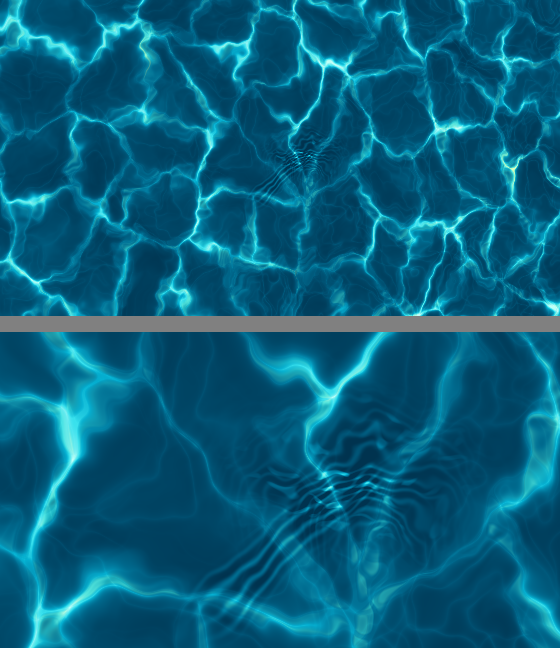
Top, the full canvas; bottom, a detail of the centre.
A Shadertoy shader for this texture:

```glsl
// Sunlit pool water: a warped net of caustic light over dark blue-green cells.
// Shifted copies of one Voronoi net make folded lines with pale veils between
// them; gradient noise adds finer threads, wrinkles and a patch of ripples.

const float CELL_DENSITY = 4.5;             // cells per canvas height, at the left
const float RIGHT_CROWDING = 0.55;          // cells shrink towards the right
const float CORNER_ROUNDING = 38.0;         // higher is sharper
const float LINE_WIDTH = 0.021;
const float GLOW_WIDTH = 0.10;
const float FOLD_SHIFT = 0.48;
const vec2 RIPPLE_CENTER = vec2(0.965, 0.51);
const vec2 RIPPLE_SIZE = vec2(0.085, 0.06);
const vec2 ARC_CENTER = vec2(0.99, 0.44);
const vec2 TAIL_END = vec2(0.78, 0.34);
const float RIPPLE_FREQ = 520.0;

const vec3 ABYSS = vec3(0.0, 0.20, 0.31);
const vec3 DEEP = vec3(0.0, 0.31, 0.44);
const vec3 MIDDLE = vec3(0.0, 0.41, 0.55);
const vec3 TEAL = vec3(0.01, 0.54, 0.68);
const vec3 CYAN = vec3(0.02, 0.69, 0.82);
const vec3 BRIGHT = vec3(0.22, 0.88, 0.93);
const vec3 SPARKLE = vec3(0.75, 1.0, 0.97);
const vec3 VEIL_TINT = vec3(0.10, 0.01, -0.07);
const vec3 WARM = vec3(0.45, 0.08, -0.22);

vec2 hash2(vec2 c) {
    vec3 a = fract(c.xyx * vec3(0.1031, 0.1030, 0.0973));
    a += dot(a, a.yzx + 33.33);
    return fract((a.xx + a.yz) * a.zy);
}

float corner(vec2 cell, vec2 offset) {
    float angle = 6.2832 * hash2(cell).x;
    return dot(vec2(cos(angle), sin(angle)), offset);
}

// Gradient noise, about -0.7 to 0.7
float noise(vec2 p) {
    vec2 i = floor(p), f = p - i;
    vec2 u = f * f * f * (f * (f * 6.0 - 15.0) + 10.0);
    vec2 e = vec2(1.0, 0.0);
    return mix(mix(corner(i, f), corner(i + e, f - e), u.x),
               mix(corner(i + e.yx, f - e.yx), corner(i + e.xx, f - e.xx), u.x), u.y);
}

vec2 noise2(vec2 p) {
    return vec2(noise(p), noise(p + vec2(37.3, 17.7)));
}

float ridge(vec2 p, float sharpness) {
    return exp(-sharpness * abs(noise(p)));
}

// Rounded distance to the cell border, then the cell's own grid index
vec3 cellBorder(vec2 p) {
    vec2 base = floor(p), f = p - base, nearest = vec2(0.0), toNearest = vec2(0.0);
    float best = 9.0;
    for (int y = -1; y <= 1; y++)
    for (int x = -1; x <= 1; x++) {
        vec2 g = vec2(x, y), r = g + hash2(base + g) - f;
        if (dot(r, r) < best) { best = dot(r, r); nearest = g; toNearest = r; }
    }
    float sum = 0.0001;
    for (int y = -2; y <= 2; y++)
    for (int x = -2; x <= 2; x++) {
        vec2 g = nearest + vec2(x, y), r = g + hash2(base + g) - f;
        vec2 gap = r - toNearest;
        if (dot(gap, gap) > 0.0001)
            sum += exp(-CORNER_ROUNDING * dot(0.5 * (r + toNearest), normalize(gap)));
    }
    return vec3(max(-log(sum) / CORNER_ROUNDING, 0.0), base + nearest);
}

// Sheet of light between two copies of the net, brightest along one edge
float veilBetween(vec3 a, vec3 b) {
    float inside = any(notEqual(a.yz, b.yz)) ? 1.0 : 0.0;
    return inside * smoothstep(0.0, 0.025, min(a.x, b.x)) * (0.4 + 0.6 * exp(-b.x / 0.1));
}

// Broken arcs and glitter on the disturbed spot, with a stranded tail
float ripples(vec2 uv) {
    vec2 r = uv + 0.035 * noise2(uv * 13.0) + 0.012 * noise2(uv * 38.0);
    vec2 s = (r - RIPPLE_CENTER) / RIPPLE_SIZE, tail = TAIL_END - RIPPLE_CENTER;
    vec2 t = uv + 0.03 * noise2(uv * 9.0) - RIPPLE_CENTER;
    float along = clamp(dot(t, tail) / dot(tail, tail), 0.0, 1.0);
    float across = dot(t, normalize(vec2(-tail.y, tail.x))) + 0.004 * noise(uv * 40.0);
    float spot = exp(-1.2 * dot(s, s));
    float streak = smoothstep(0.032, 0.008, length(t - tail * along)) * smoothstep(1.0, 0.7, along);
    float arcs = 0.5 + 0.5 * sin(RIPPLE_FREQ * length(r - ARC_CENTER));
    float glitter = smoothstep(0.12, 0.4, noise(r * vec2(50.0, 85.0)));
    float strands = 0.5 + 0.5 * sin(RIPPLE_FREQ * across);
    return spot * (0.42 * arcs * arcs + 0.6 * glitter - 0.25) + streak * (0.42 * strands * strands - 0.17);
}

vec3 waterColor(float v) {
    vec3 c = mix(ABYSS, DEEP, clamp(v / 0.2, 0.0, 1.0));
    c = mix(c, MIDDLE, clamp((v - 0.2) / 0.2, 0.0, 1.0));
    c = mix(c, TEAL, clamp((v - 0.4) / 0.2, 0.0, 1.0));
    c = mix(c, CYAN, clamp((v - 0.6) / 0.2, 0.0, 1.0));
    c = mix(c, BRIGHT, clamp((v - 0.8) / 0.2, 0.0, 1.0));
    return mix(c, SPARKLE, clamp((v - 1.0) / 0.5, 0.0, 1.0));
}

void mainImage(out vec4 fragColor, in vec2 fragCoord) {
    vec2 uv = fragCoord / iResolution.y;
    vec2 p = uv * (CELL_DENSITY + RIGHT_CROWDING * uv.x);
    vec2 q = p + 0.40 * noise2(p * 0.9) + 0.20 * noise2(p * 2.3) + 0.07 * noise2(p * 6.0);

    // Folded light: the same net seen three times, displaced
    vec3 front = cellBorder(q);
    vec3 back = cellBorder(q + FOLD_SHIFT * noise2(q * 1.2 + 5.0) + 0.09 * noise2(q * 4.5));
    vec3 far = cellBorder(q - FOLD_SHIFT * noise2(q * 1.6 + 9.0) + 0.12 * noise2(q * 3.7));
    float strength = smoothstep(-0.4, 0.4, noise(p * 1.1 + 11.0));
    float width = max(LINE_WIDTH * (0.6 + strength), 0.7 * CELL_DENSITY / iResolution.y);
    float frontLine = exp(-front.x / width);
    float backLine = exp(-back.x / width), farLine = exp(-far.x / width);
    float glow = exp(-front.x / GLOW_WIDTH);
    float veil = veilBetween(front, back) + 0.6 * veilBetween(front, far);

    // Smaller net, silk and wrinkles, denser to the right and below
    float busy = smoothstep(0.3, 1.5, uv.x - 0.5 * uv.y + 0.5 * noise(uv * 3.0 + 3.0));
    float smallNet = exp(-cellBorder(q * 2.1 + 0.7 * noise2(q * 2.7)).x / 0.05);
    float thread = ridge(q * 1.7 + 0.9 * noise2(q * 1.5), 22.0);
    float wrinkle = ridge(q * 3.6 + 1.1 * noise2(q * 2.4), 12.0) * smoothstep(-0.1, 0.35, noise(p * 0.8 + 31.0));
    float silk = noise(mat2(0.8, -0.6, 0.6, 0.8) * q * vec2(2.5, 12.0) + 3.0 * noise2(q * 1.4));
    float cloud = noise(q * 0.8 + 20.0) + 0.5 * noise(q * 2.2);

    float light = 0.085 + 0.11 * cloud + (0.12 + 0.22 * strength) * glow;
    light += (0.16 + 0.38 * strength) * frontLine;
    light += (0.08 + 0.28 * strength) * backLine + (0.05 + 0.20 * strength) * farLine;
    light += veil * (0.21 + 0.28 * silk) + 0.07 * silk * (0.3 + glow);
    light += (0.03 + 0.24 * busy) * smallNet * (0.35 + 0.65 * glow) + 0.09 * thread;
    light += wrinkle * (0.06 + 0.12 * busy) + ripples(uv);

    // Paler veils, and rare prismatic fringes on the brightest lines
    float fringe = smoothstep(0.35, 0.6, noise(uv * 3.4 + 8.0)) * smoothstep(0.5, 0.9, frontLine);
    vec3 color = waterColor(light) + VEIL_TINT * min(veil, 1.0) * smoothstep(0.4, 0.7, light);
    fragColor = vec4(clamp(color + WARM * fringe, 0.0, 1.0), 1.0);
}
```
